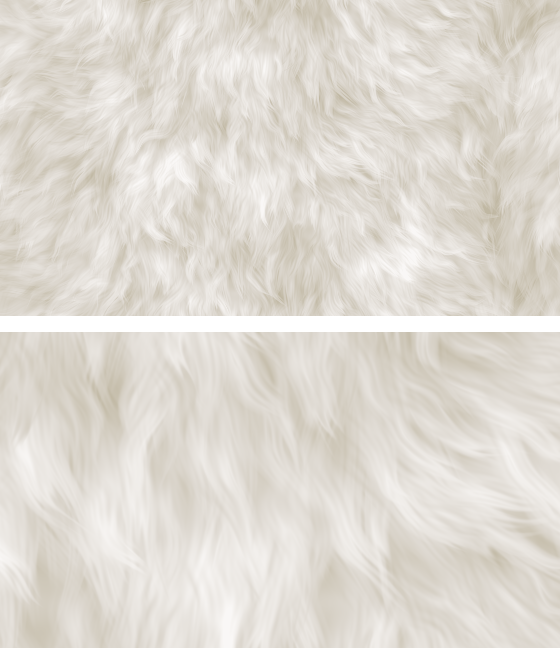
Top: the whole. Bottom: its middle third, enlarged.
Give the GLSL for this texture, as a Shadertoy shader.

```glsl
// Soft cream-white fur: long blended locks of fine hair, smoother and curlier at the sides.
#define LAYERS 10
#define CELL_BIG 0.23
#define CELL_SMALL 0.095
#define TUFT_LENGTH 1.65
#define HAIR_FREQ 135.0
#define LOCK_FREQ 34.0
#define HAIR_DEPTH 0.42
#define LOCK_DEPTH 0.34
#define SHADOW_DEPTH 0.11
#define BASE_TONE 0.72
#define CONTRAST 1.1

const vec3 SHADOW_BEIGE = vec3(0.78, 0.75, 0.68);
const vec3 CREAM = vec3(0.87, 0.85, 0.82);
const vec3 PEARL = vec3(0.96, 0.95, 0.94);

vec3 hash3(vec2 p) {
    vec3 q = fract(vec3(p.xyx) * vec3(0.1031, 0.1030, 0.0973));
    q += dot(q, q.yxz + 33.33);
    return fract((q.xxy + q.yzz) * q.zyx);
}

vec2 gradientAt(vec2 cell) {
    float a = 6.2832 * hash3(cell).x;
    return vec2(cos(a), sin(a));
}

float gradientNoise(vec2 p) {
    vec2 i = floor(p), f = p - i;
    vec2 s = f * f * f * (f * (f * 6.0 - 15.0) + 10.0);
    vec2 e = vec2(0.0, 1.0);
    float low = mix(dot(gradientAt(i), f), dot(gradientAt(i + e.yx), f - e.yx), s.x);
    float high = mix(dot(gradientAt(i + e.xy), f - e.xy), dot(gradientAt(i + 1.0), f - 1.0), s.x);
    return mix(low, high, s.y);
}

// 0 in the hairy middle, 1 in the feathery sides
float sideMask(vec2 p) {
    float wobble = 0.2 * gradientNoise(p * 3.0 + 71.0);
    return smoothstep(0.42, 0.75, abs(p.x - 0.85) + wobble);
}

// Hair direction: steep in the middle, swept outwards on the left, curling on the right
float flowAngle(vec2 p, float side) {
    float x = p.x - 0.82;
    float sweepLeft = 0.2 * smoothstep(0.0, 0.3, -x) + 0.8 * smoothstep(0.25, 0.7, -x);
    float sweepRight = 0.65 * smoothstep(0.05, 0.35, x) - 0.6 * smoothstep(0.5, 0.85, x);
    float swirl = mix(0.9, 1.8, side) * gradientNoise(p * 2.6 + 17.0);
    return -1.57 - sweepLeft + sweepRight + swirl + 0.9 * gradientNoise(p * 5.0 + 43.0);
}

// Paints one tuft over the tone below it, casting a soft shadow first
void paintTuft(inout float tone, vec2 p, vec2 center, float cell, vec3 rnd, float side, float depth) {
    float angle = flowAngle(center, side) + 0.7 * (rnd.x - 0.5);
    vec2 dir = vec2(cos(angle), sin(angle));
    vec2 d = p - center;
    float len = cell * TUFT_LENGTH * mix(0.7, 1.0, fract(rnd.x * 7.0 + rnd.z));
    float t = dot(d, dir) / len;
    float bend = (rnd.y - 0.5) * mix(1.0, 1.7, side);
    float across = dot(d, vec2(-dir.y, dir.x)) - bend * len * t * t;
    float width = cell * mix(0.17, 0.36, rnd.z) * mix(1.0, 0.8, depth);
    float u = t + 0.5;
    if (abs(across) > 1.7 * width || u < 0.0 || u > 1.15) return;

    // Hairs run along the tuft and gather towards its tip
    vec2 seed = floor(rnd.xy * 200.0);
    across += 0.02 * gradientNoise(vec2(u * 2.2, rnd.z * 90.0) + seed);
    float gather = across / mix(1.1, 0.75, u);
    float fine = gradientNoise(vec2(gather * HAIR_FREQ, u * 3.0) + seed);
    float lock = gradientNoise(vec2(gather * LOCK_FREQ, u * 2.0) + seed.yx);

    // Tapered body whose edges and tip dissolve into hairs
    float taper = width * (1.0 - 0.65 * u * u);
    float v = across / taper;
    float frayed = u + 0.5 * lock + 0.45 * fine;
    float body = smoothstep(1.15, 0.3, abs(v) + 0.5 * lock + 0.45 * fine);
    float cover = body * smoothstep(0.0, 0.4, u) * smoothstep(1.0, 0.6, frayed)
                * smoothstep(1.15, 1.0, u);

    float shade = smoothstep(1.7, 0.4, abs(across) / width)
                * smoothstep(0.1, 0.6, u) * smoothstep(1.15, 0.7, u);
    tone -= SHADOW_DEPTH * shade * (1.0 - 0.4 * depth);

    float hair = BASE_TONE + 0.42 * (rnd.y - 0.5) + 0.22 * (u - 0.5);
    hair += HAIR_DEPTH * mix(1.0, 0.5, side) * fine + LOCK_DEPTH * lock;
    hair -= mix(0.05, 0.16, side) * v * v;
    hair -= mix(0.07, 0.14, side) * v * dir.x;

    // Small tufts are sheer, and rarer among the plumes of the sides
    float opacity = mix(0.95, mix(0.75, 0.4, side), depth);
    tone = mix(tone, hair, cover * opacity);
}

void mainImage(out vec4 fragColor, in vec2 fragCoord) {
    vec2 p = fragCoord / iResolution.y;
    float side = sideMask(p);
    float tone = 0.5 + 0.2 * gradientNoise(p * 30.0);

    // Layers run from large, deep tufts to small ones on top
    for (int layer = 0; layer < LAYERS; layer++) {
        float depth = float(layer) / float(LAYERS - 1);
        float cell = mix(CELL_BIG, CELL_SMALL, depth);
        vec2 shift = hash3(vec2(float(layer) * 7.0 + 3.0, 11.0)).xy * 20.0 + 5.0;
        vec2 home = floor(p / cell + shift);
        for (int j = -1; j <= 1; j++)
        for (int i = -1; i <= 1; i++) {
            vec2 id = home + vec2(i, j);
            vec3 jitter = hash3(id + float(layer) * 37.0);
            vec3 rnd = hash3(id + float(layer) * 53.0 + 120.0);
            vec2 center = (id + 0.1 + 0.8 * jitter.xy - shift) * cell;
            paintTuft(tone, p, center, cell, rnd, side, depth);
        }
    }

    // Broad hollows and rises of the pelt
    tone += 0.46 * gradientNoise(p * 3.5 + 5.0) + 0.36 * gradientNoise(p * 8.0 + 29.0);
    tone = clamp(0.59 + (tone - 0.59) * CONTRAST, -0.15, 1.1);

    vec3 color = mix(SHADOW_BEIGE, CREAM, min(tone * 2.0, 1.0));
    color = mix(color, PEARL, max(tone * 2.0 - 1.0, 0.0));
    fragColor = vec4(clamp(color, 0.0, 1.0), 1.0);
}
```
